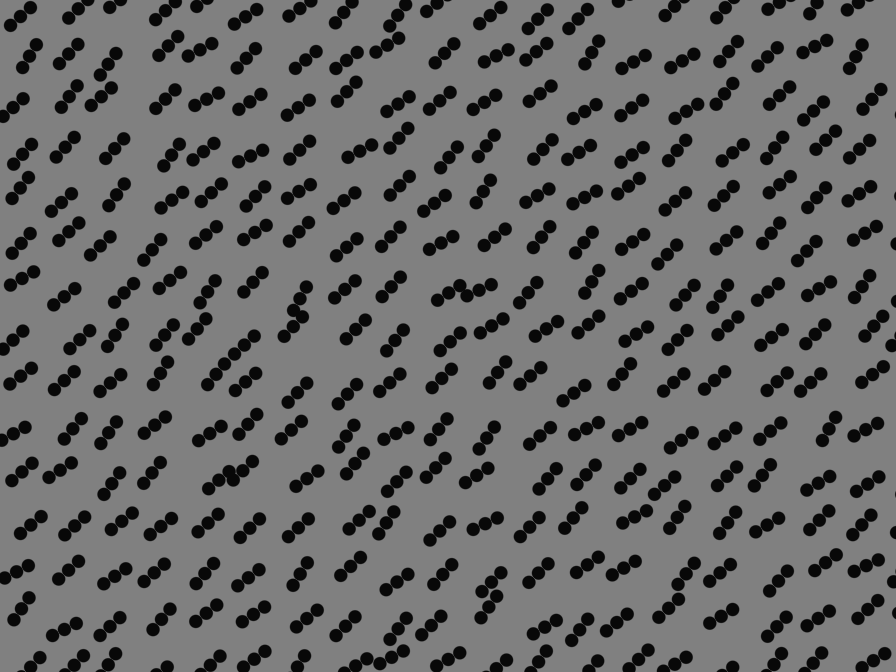
Give the GLSL for this pattern, as a Shadertoy shader.

```glsl
// Jittered grid of short three-dot chains, all leaning up to the right, on mid grey.

float hash(vec2 p) {
    return fract(sin(dot(p, vec2(127.1, 311.7))) * 43758.5453);
}

// Bell-like random value in -1..1, most often near zero
float spread(vec2 cell, float seed) {
    return hash(cell + seed) - hash(cell + seed + 17.3);
}

// Distance to a row of three touching dots centred on the origin
float chainDistance(vec2 p, float angle, float radius) {
    vec2 axis = vec2(cos(angle), sin(angle));
    float dotIndex = clamp(round(dot(p, axis) / (2.0 * radius)), -1.0, 1.0);
    return length(p - axis * dotIndex * 2.0 * radius) - radius;
}

void mainImage(out vec4 fragColor, in vec2 fragCoord) {
    float pixel = 1.0 / iResolution.y;
    vec2 uv = fragCoord * pixel;

    // About 19 chains across and 14 down
    float pitch = 0.07;
    vec2 origin = vec2(0.028, 0.010);
    vec2 home = round((uv - origin) / pitch);

    // Nearest chain among the neighbouring cells
    float d = 1.0;
    for (int y = -1; y <= 1; y++) {
        for (int x = -1; x <= 1; x++) {
            vec2 cell = home + vec2(x, y);
            vec2 jitter = 0.021 * vec2(spread(cell, 3.1), spread(cell, 41.7));
            float angle = 0.73 + 0.36 * spread(cell, 83.9);
            vec2 centre = origin + cell * pitch + jitter;
            d = min(d, chainDistance(uv - centre, angle, 0.0099));
        }
    }

    // Black dots with soft edges over grey
    float ink = 1.0 - smoothstep(-0.8 * pixel, 0.8 * pixel, d);
    fragColor = vec4(mix(vec3(0.502), vec3(0.03), ink), 1.0);
}
```
